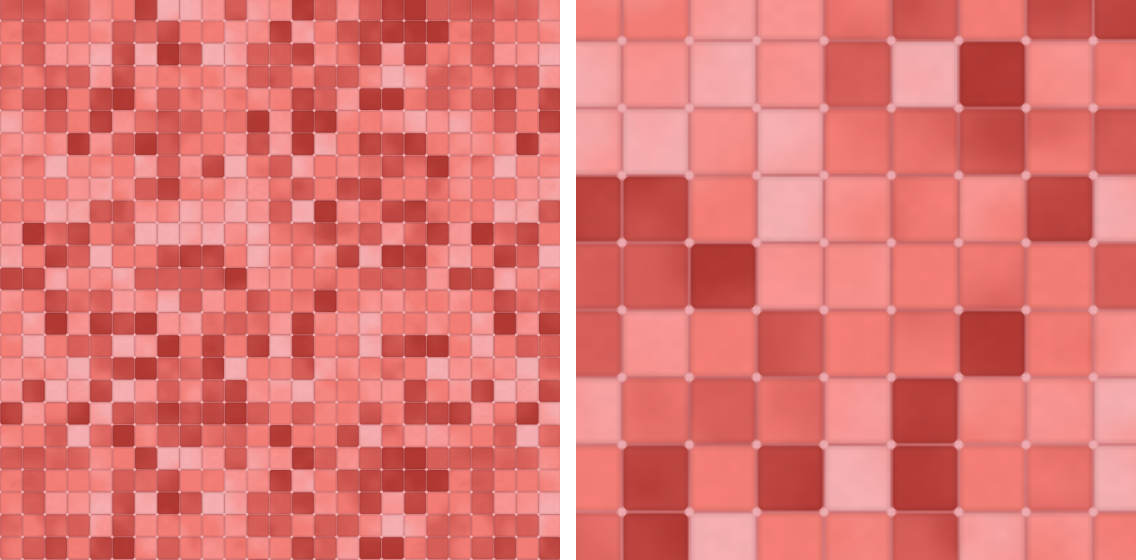
Left: the whole. Right: its middle third, enlarged.
This texture is drawn by a WebGL 2 fragment shader. Its source:

```glsl
#version 300 es
precision highp float;
// Coral mosaic: a square grid of small rounded tiles in mixed red and pink tones with thin grout.
uniform vec2 u_resolution;
out vec4 fragColor;

const float PERIOD = 20.0; // tiles before the colour layout repeats

float hash(vec2 p) {
  return fract(sin(dot(p, vec2(127.1, 311.7))) * 43758.5453);
}

// Value noise whose lattice wraps after the given number of cells
float noise(vec2 p, float wrap) {
  vec2 i = floor(p), f = fract(p);
  f = f * f * (3.0 - 2.0 * f);
  vec2 a = mod(i, wrap), b = mod(i + 1.0, wrap);
  return mix(mix(hash(a), hash(vec2(b.x, a.y)), f.x),
             mix(hash(vec2(a.x, b.y)), hash(b), f.x), f.y);
}

float roundedBox(vec2 p, float halfSize, float radius) {
  vec2 d = abs(p) - halfSize + radius;
  return length(max(d, 0.0)) + min(max(d.x, d.y), 0.0) - radius;
}

// Deep red through coral to pale pink
vec3 tileRamp(float t) {
  vec3 c = mix(vec3(0.69, 0.22, 0.20), vec3(0.75, 0.28, 0.26), smoothstep(0.0, 0.16, t));
  c = mix(c, vec3(0.84, 0.37, 0.35), smoothstep(0.14, 0.30, t));
  c = mix(c, vec3(0.95, 0.49, 0.46), smoothstep(0.32, 0.50, t));
  c = mix(c, vec3(0.97, 0.58, 0.57), smoothstep(0.60, 0.78, t));
  return mix(c, vec3(0.96, 0.68, 0.69), smoothstep(0.80, 0.97, t));
}

void main() {
  vec2 uv = gl_FragCoord.xy / u_resolution.y;
  vec2 grid = uv * 24.95 - vec2(0.0, 0.03);
  float pixel = 24.95 / u_resolution.y;
  vec2 id = mod(floor(grid), PERIOD);
  vec2 local = fract(grid) - 0.5;

  // Tile tone: one random step per tile, a slight tilt and cloudy glaze
  float angle = 6.2832 * hash(id + 41.3);
  float tilt = dot(local, vec2(cos(angle), sin(angle)));
  float cloud = noise(grid * 1.5, PERIOD * 1.5) - 0.5;
  float tone = hash(id + 7.7) + 0.07 * tilt + 0.12 * cloud;
  vec3 tile = tileRamp(clamp(tone, 0.0, 1.0));
  tile *= 1.0 + 0.025 * (noise(grid * 6.0, PERIOD * 6.0) - 0.5);

  // Rounded tile with a softly shaded rim
  float dist = roundedBox(local, 0.478, 0.09);
  tile *= 1.0 - 0.07 * smoothstep(-0.09, 0.0, dist);

  // Mauve grout, paler in patches and at the crossings
  vec2 toLine = 0.5 - abs(local);
  float crossing = 1.0 - smoothstep(0.03, 0.10, max(toLine.x, toLine.y));
  float patchy = noise(grid * 0.5 + 3.0, PERIOD * 0.5);
  vec3 grout = mix(vec3(0.76, 0.40, 0.41), vec3(0.86, 0.52, 0.54), patchy);
  grout = mix(grout, tile, 0.25);
  grout = mix(grout, vec3(0.95, 0.70, 0.72), 0.85 * crossing);

  float soft = max(0.6 * pixel, 0.015);
  vec3 color = mix(tile, grout, smoothstep(-soft, soft, dist));
  fragColor = vec4(color, 1.0);
}
```
